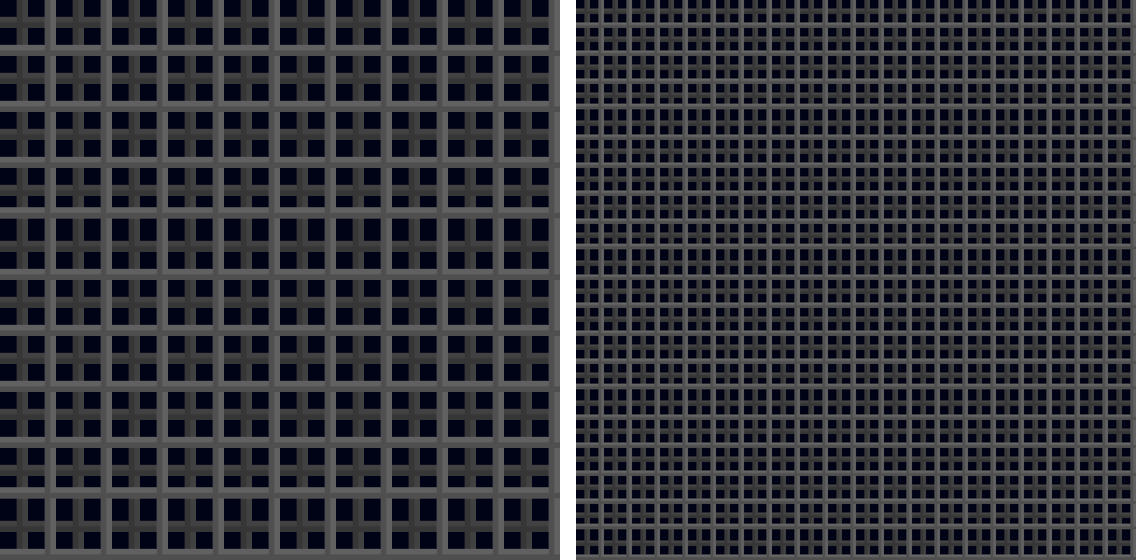
Left, the tile; right, the same tile 2 across and 2 down.
Give the GLSL for this pattern, as a WebGL 1 fragment shader.

```glsl
precision mediump float;
// Two stacked square grilles over a deep blue-black void: a dim one behind and a
// brighter one in front, offset by half a cell. Each bar is two flat bevel strips,
// built from periodic strip coverage; every fifth front crossbar sits one unit high.

#define CELLS 10.0        // repeats across and down
#define CELL_UNITS 10.0   // units per cell; each bevel strip is one unit wide
#define BACK_START 3.0    // first unit of the rear bars
#define FRONT_START 8.0   // first unit of the front bars
#define SHIFT_EVERY 5.0   // rows between displaced crossbars
#define SHIFT_ROW 3.0     // first displaced row, from the top
#define VOID_COLOR vec3(0.0, 0.007, 0.085)
#define BACK_DARK vec3(0.21)
#define BACK_LIGHT vec3(0.255)
#define FRONT_DARK vec3(0.31)
#define FRONT_LIGHT vec3(0.38)

uniform vec2 u_resolution;

// Antialiased coverage of a strip that repeats once per cell on each axis.
vec2 strip(vec2 p, vec2 start, float width, vec2 pixel) {
  vec2 offset = p - start - 0.5 * width;
  vec2 dist = abs(mod(offset + 0.5 * CELL_UNITS, CELL_UNITS) - 0.5 * CELL_UNITS);
  return clamp((0.5 * width - dist) / pixel + 0.5, 0.0, 1.0);
}

// Bars two units wide; the shaded left and lower strips run through the joints.
vec3 grille(vec3 below, vec2 p, float start, vec3 dark, vec3 light, vec2 pixel) {
  vec2 bar = strip(p, vec2(start), 2.0, pixel);
  vec2 shade = strip(p, vec2(start, start + 1.0), 1.0, pixel);
  vec3 color = mix(below, light, max(bar.x, bar.y));
  return mix(color, dark, max(shade.x, shade.y));
}

void main() {
  // Grid units, with y measured down from the top.
  vec2 uv = gl_FragCoord.xy / u_resolution;
  vec2 p = vec2(uv.x, 1.0 - uv.y) * CELLS * CELL_UNITS;
  vec2 pixel = CELLS * CELL_UNITS / u_resolution;

  vec3 color = grille(VOID_COLOR, p, BACK_START, BACK_DARK, BACK_LIGHT, pixel);

  // Rows change midway between crossbars, so no bar is cut by the shift.
  float row = floor(p.y / CELL_UNITS - 0.5);
  float fromShifted = abs(mod(row, SHIFT_EVERY) - SHIFT_ROW);
  vec2 front = p + vec2(0.0, 1.0 - step(0.5, fromShifted));
  color = grille(color, front, FRONT_START, FRONT_DARK, FRONT_LIGHT, pixel);

  gl_FragColor = vec4(color, 1.0);
}
```
